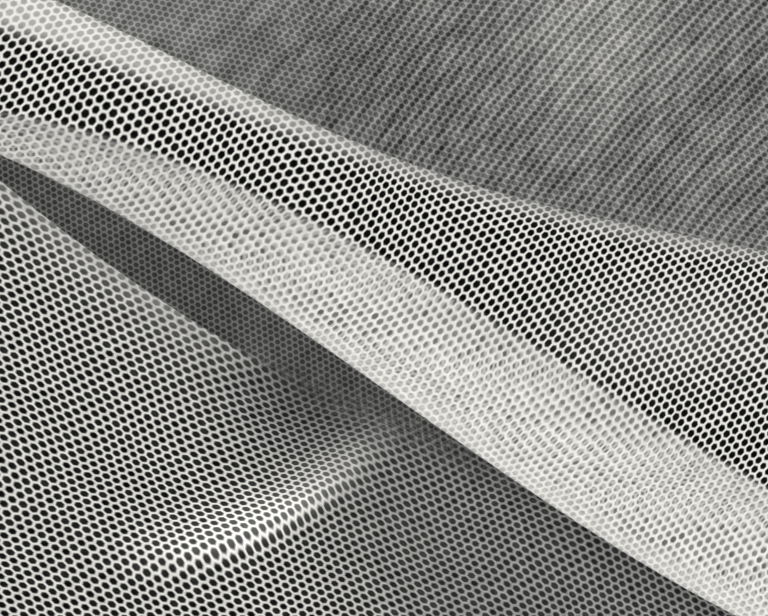
Reproduce this texture procedurally as a Shadertoy shader.

```glsl
// Folded white net fabric: a rolled tube of slanted mesh lying across grey sheets.
#define CELLS vec2(70.0, 47.0)       // tube cells per height, across and along the slant
#define SHEET_CELLS vec2(50.0, 76.0) // near sheet cells per height
#define FINE_CELLS vec2(88.0, 100.0) // distant sheet cells per height
#define HOLE 0.34                    // hole radius inside a cell
#define SLANT 0.80                   // turn of the tube mesh
#define WARP 0.016                   // uneven stretch of the net
#define TUBE_DARK 0.06
#define THREAD_LIGHT 0.90
#define GRAIN 0.07
#define WARM_TINT vec3(1.008, 1.0, 0.975)

float hash(vec2 p) {
    return fract(sin(dot(p, vec2(127.1, 311.7))) * 43758.5453);
}

float noise(vec2 p) {
    vec2 i = floor(p), f = fract(p);
    f = f * f * (3.0 - 2.0 * f);
    return mix(mix(hash(i), hash(i + vec2(1, 0)), f.x),
               mix(hash(i + vec2(0, 1)), hash(i + vec2(1, 1)), f.x), f.y);
}

vec2 rotate(vec2 p, float a) {
    return mat2(cos(a), sin(a), -sin(a), cos(a)) * p;
}

vec2 loosen(vec2 p) {
    return p + WARP * (vec2(noise(p * 7.0), noise(p * 7.0 + 31.0)) - 0.5);
}

// Quartic curve through five heights evenly spaced over u = 0..1
float curve(float u, float a, float b, float c, float d, float e) {
    float s = 4.0 * u;
    float d2 = c - 2.0 * b + a;
    float d3 = d - 3.0 * c + 3.0 * b - a;
    float d4 = e - 4.0 * d + 6.0 * c - 4.0 * b + a;
    return a + s * (b - a + (s - 1.0) / 2.0 * (d2 + (s - 2.0) / 3.0 * (d3 + (s - 3.0) / 4.0 * d4)));
}

float blob(vec2 p, vec2 center, vec2 size) {
    vec2 d = (p - center) / size;
    return exp(-dot(d, d));
}

// Hexagonal net: x = thread coverage, y = random value of the cell
vec2 mesh(vec2 p, vec2 cells, float hole) {
    vec2 q = p * cells, r = vec2(1.0, 1.732);
    vec2 a = mod(q, r) - 0.5 * r;
    vec2 b = mod(q - 0.5 * r, r) - 0.5 * r;
    vec2 g = dot(a, a) < dot(b, b) ? a : b;
    float hexagon = max(abs(g.x), dot(abs(g), 0.5 * r));
    float d = mix(hexagon, length(g), 0.4);
    float w = max(0.14, 0.9 * max(cells.x, cells.y) / iResolution.y);
    float id = hash(round((q - g) * 2.0));
    hole += 0.05 * (id - 0.5);
    return vec2(smoothstep(hole - w, hole + w, d), id);
}

// Distant sheet with fine diagonal ribs
float backSheet(vec2 p) {
    vec2 net = mesh(rotate(loosen(p), 0.25), FINE_CELLS, HOLE);
    float bend = 0.012 * sin(5.0 * p.x + 4.0 * p.y);
    float ribs = sin(400.0 * (dot(p, vec2(0.80, -0.60)) + bend));
    float dashes = noise(rotate(p, -0.93) * vec2(28.0, 75.0));
    float tone = 0.43 + 0.15 * blob(p, vec2(0.97, 0.95), vec2(0.13, 0.13));
    tone += 0.05 * blob(p, vec2(0.27, 1.0), vec2(0.15, 0.06)) - 0.04 * blob(p, vec2(0.6, 0.84), vec2(0.2, 0.12));
    tone += 0.13 * (dashes - 0.5);
    return tone + 0.19 * (net.x - 0.5) + 0.09 * ribs * smoothstep(0.3, 0.7, p.x);
}

// Near sheet: open net, a raised lit crease and a shaded valley
float frontSheet(vec2 p, float edge, float base) {
    float off = p.y - 0.10 - 1.05 * pow(p.x - 0.2, 2.0);
    float shine = exp(-pow(off / (off > 0.0 ? 0.050 : 0.036), 2.0));
    shine *= smoothstep(0.12, 0.42, p.x) * (1.0 - smoothstep(0.48, 0.70, p.x));
    float valley = blob(p, vec2(0.50, 0.37), vec2(0.12, 0.09));
    float side = smoothstep(0.0, 0.25, dot(p, vec2(0.75, 0.45)) - 0.33);

    vec2 q = rotate(loosen(p) + vec2(0.0, 0.03 * valley - 0.02 * shine), 0.40);
    vec2 net = mesh(q * (1.0 + 0.14 * p.x), SHEET_CELLS, HOLE);
    float thread = mix(0.85, 0.60, side) - 0.20 * valley + 0.24 * shine;
    float hole = mix(0.10, 0.19, side) + 0.30 * shine;

    float rim = exp(-max(edge - p.y, 0.0) / 0.05) * (1.0 - smoothstep(0.25, 0.46, p.x));
    thread = mix(thread, 0.72, 0.8 * rim);
    hole = mix(hole, 0.50, rim);
    float shade = 1.0 - 0.25 * exp(-max(base - p.y, 0.0) / 0.035) * smoothstep(0.3, 0.5, p.x);
    return (mix(hole, thread, net.x) + GRAIN * (net.y - 0.5)) * shade;
}

// Rolled tube: pale back rim, see-through middle and doubled front layer
float tube(vec2 p, float top, float rim, float fold, float base) {
    float across = p.y - base, depth = across / (fold - base);
    float squeeze = 0.022 * (exp((p.y - top) / 0.03) - exp(-across / 0.03));
    vec2 q = rotate(loosen(p) + squeeze * vec2(0.5, 0.87), SLANT) * (1.0 + 0.12 * p.x);
    vec2 net = mesh(q, CELLS, HOLE);
    float haze = blob(p, vec2(1.10, 0.46), vec2(0.17, 0.075));
    float middle = mix(TUBE_DARK + 0.25 * haze, THREAD_LIGHT, net.x);

    // Back rim seen at a grazing angle
    float rimTone = mix(0.82, 0.68, smoothstep(0.1, 0.9, p.x));
    rimTone += 0.24 * (net.x - 0.6) - 0.08 * smoothstep(0.015, 0.0, top - p.y);
    float tone = mix(middle, rimTone, smoothstep(rim - 0.025, rim + 0.018, p.y));

    // Front layer with a second net showing through its holes
    vec2 under = mesh(rotate(q, 0.07) * vec2(1.06, 0.95), CELLS, HOLE);
    float lit = mix(0.80, 0.90, smoothstep(0.0, 0.7, p.x));
    float hole = lit - 0.34 + 0.18 * under.x - 0.14 * smoothstep(0.6, 1.0, net.y) * (1.0 - under.x);
    float front = mix(hole, lit + 0.02, net.x) - 0.04 * smoothstep(0.5, 1.0, depth);
    float streak = 0.03 * sin(across * 500.0) + 0.14 * (net.x - 0.5);
    front = mix(lit - 0.07 + streak, front, smoothstep(0.0, 0.26, depth));
    front -= 0.12 * smoothstep(0.008, 0.0, across);
    return mix(front, tone, smoothstep(fold - 0.010, fold + 0.010, p.y));
}

void mainImage(out vec4 fragColor, in vec2 fragCoord) {
    vec2 p = fragCoord / iResolution.y;
    float u = fragCoord.x / iResolution.x, aa = 1.2 / iResolution.y;

    // Outlines of the folds
    float top = curve(u, 1.036, 0.893, 0.751, 0.655, 0.591);
    float rim = curve(u, 0.958, 0.846, 0.731, 0.638, 0.580);
    float fold = curve(u, 0.818, 0.728, 0.580, 0.396, 0.207);
    float base = curve(u, 0.748, 0.580, 0.368, 0.153, -0.026);
    float edge = 0.707 - 1.03 * u + 0.49 * u * u;

    // Dark gap, near sheet, tube, then distant sheet
    float gap = mix(0.19, 0.37, mesh(rotate(p, 0.5), FINE_CELLS, HOLE).x) + 0.05 * noise(p * 12.0);
    float soft = aa + 0.07 * smoothstep(0.28, 0.5, u);
    float tone = mix(frontSheet(p, edge, base), gap, smoothstep(edge - soft, edge + soft, p.y));
    tone = mix(tone, tube(p, top, rim, fold, base), smoothstep(base - aa, base + aa, p.y));
    tone = mix(tone, backSheet(p), smoothstep(top - aa, top + aa, p.y));
    tone += GRAIN * (noise(p * 130.0) - 0.5);
    vec3 color = tone * mix(vec3(1.0, 1.0, 0.985), WARM_TINT, smoothstep(0.4, 0.9, tone));
    fragColor = vec4(clamp(color, 0.0, 1.0), 1.0);
}
```
